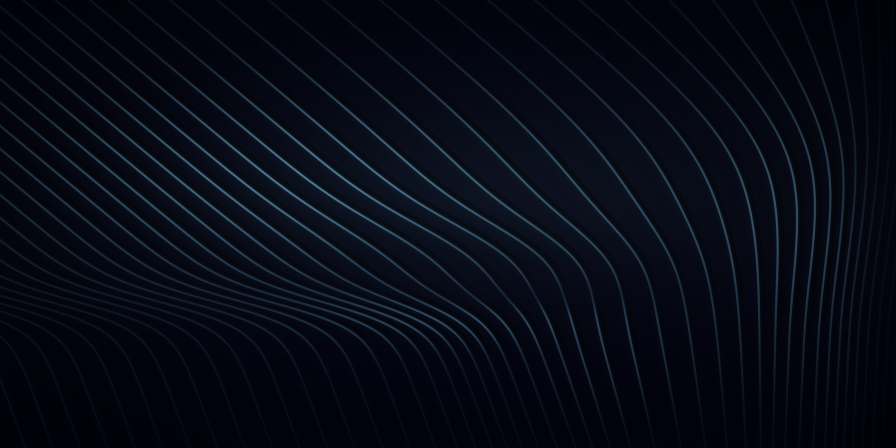
Reproduce this background procedurally as a Shadertoy shader.

```glsl
float softRamp(float t, float width) {
    return width * log(1.0 + exp(t / width));
}

float glow(vec2 p, vec2 center, vec2 radius) {
    vec2 q = (p - center) / radius;
    return exp(-dot(q, q));
}

// Horizontal position of strand n at depth y below the top edge
float strandX(float n, float y) {
    float spread = 361.0 + 23.5 * n - 16.0 * softRamp(n - 9.0, 3.0)
                 + 126.0 * tanh((n - 5.0) / 5.0);
    float upperSlope = 1.2 * (1.0 - smoothstep(8.0, 18.0, n));
    float lowerSlope = 1.2 - 1.35 * smoothstep(-1.0, 12.0, n);
    float t = y - 128.0;
    float bend = upperSlope * t
               + (lowerSlope - upperSlope) * (softRamp(t, 30.0) - 20.8)
               - 0.7 * lowerSlope * softRamp(y - 265.0, 15.0);
    // The fold pulls the left strands sideways through a narrow ridge
    float fold = 60.0 * (1.0 - smoothstep(-9.0, 4.0, n))
               * (1.0 + tanh((y - 260.0) / 22.0));
    float bulge = 32.0 * glow(vec2(n, y), vec2(1.0, 222.0), vec2(4.0, 42.0));
    return spread + bend + fold + bulge;
}

// Strand positions increase with n, so bisection inverts them
float strandIndex(vec2 p) {
    float low = -40.0, high = 40.0;
    for (int i = 0; i < 16; i++) {
        float middle = 0.5 * (low + high);
        if (strandX(middle, p.y) < p.x) low = middle;
        else high = middle;
    }
    return 0.5 * (low + high);
}

void mainImage(out vec4 fragColor, in vec2 fragCoord) {
    // Canvas spans 768 by 384 design units, with depth measured downward
    vec2 uv = fragCoord / iResolution.xy;
    vec2 p = vec2(uv.x, 1.0 - uv.y) * vec2(768.0, 384.0);
    float pixel = 768.0 / iResolution.x;

    // Signed distance to the nearest strand
    float n = round(strandIndex(p));
    float slope = (strandX(n, p.y + 1.0) - strandX(n, p.y - 1.0)) * 0.5;
    float d = (p.x - strandX(n, p.y)) / length(vec2(1.0, slope));
    float strand = 1.0 - smoothstep(0.9 - 0.7 * pixel, 0.9 + 0.7 * pixel, abs(d));
    float halo = exp(-abs(d) / 2.5);
    float shadow = exp(-pow((d - 3.5) / 2.2, 2.0));

    // Light along the strands
    float light = 0.10
                + 0.72 * glow(p, vec2(255.0, 150.0), vec2(165.0, 80.0))
                + 0.22 * glow(p, vec2(80.0, 130.0), vec2(130.0, 85.0))
                + 0.40 * glow(p, vec2(520.0, 170.0), vec2(180.0, 95.0))
                + 0.33 * glow(p, vec2(680.0, 190.0), vec2(70.0, 120.0))
                + 0.40 * glow(p, vec2(390.0, 274.0), vec2(130.0, 24.0))
                + 0.26 * glow(p, vec2(525.0, 310.0), vec2(60.0, 45.0));
    light *= 1.0 - 0.55 * glow(p, vec2(460.0, 254.0), vec2(100.0, 14.0));
    light *= 1.0 - 0.75 * smoothstep(705.0, 765.0, p.x);
    light *= 1.0 - 0.45 * smoothstep(300.0, 384.0, p.y);

    // Broad blue haze over a near-black ground
    float haze = glow(p, vec2(440.0, 170.0), vec2(260.0, 95.0))
               + 0.35 * glow(p, vec2(180.0, 170.0), vec2(200.0, 85.0));
    float edge = glow(p, vec2(384.0, 190.0), vec2(480.0, 260.0));
    vec3 color = mix(vec3(0.001, 0.001, 0.02), vec3(0.008, 0.010, 0.06), edge);
    color += vec3(0.036, 0.054, 0.058) * haze;

    color *= 1.0 - 0.5 * shadow * smoothstep(0.1, 0.5, light);
    color += vec3(0.29, 0.48, 0.54) * light * (strand * 0.85 + halo * 0.13);
    fragColor = vec4(color, 1.0);
}
```
